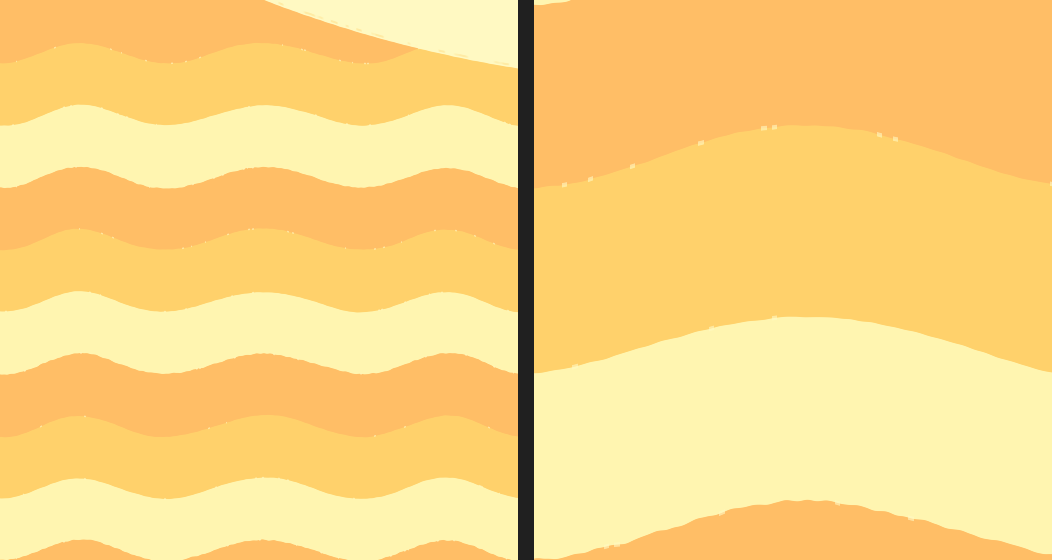
Left, the full canvas; right, a detail of the centre.
Write a WebGL 2 fragment shader that draws this pattern.

```glsl
#version 300 es
precision highp float;
// Stacked wavy bands in orange, gold and cream, with a pale disc entering the top right corner.

uniform vec2 u_resolution;
out vec4 outColor;

// Lengths are in canvas heights, measured from the lower left.
const vec3 ORANGE = vec3(1.0, 0.745, 0.40);
const vec3 GOLD   = vec3(1.0, 0.82, 0.42);
const vec3 CREAM  = vec3(1.0, 0.962, 0.69);
const vec3 PALE   = vec3(1.0, 0.975, 0.76);

const float TAU         = 6.2831853;
const float BAND_HEIGHT = 0.111;
const float TOP_EDGE    = 0.905;   // mean height of the first band edge
const float WAVE_HEIGHT = 0.0187;  // half of crest to trough
const float WAVE_COUNT  = 3.0;
const float SPAN        = 0.930;   // width holding all the waves
const float SPAN_START  = 0.0065;
const float UNEVENNESS  = 0.076;   // widens the middle wave
const float WOBBLE      = 0.0035;  // slow hand-cut drift of each edge
const float ROUGHNESS   = 0.0014;  // fine raggedness
const float FLECK_SHARE = 0.05;
const float FLECK_SIZE  = 0.0013;

const vec2  DISC_CENTRE = vec2(1.272, 3.068);
const float DISC_RADIUS = 2.2175;
const float RIM_GAP     = 0.0045;
const float RIM_WIDTH   = 0.0007;

float hash(vec2 p) {
    vec3 q = fract(p.xyx * vec3(0.1031, 0.103, 0.0973));
    q += dot(q, q.yzx + 33.33);
    return fract((q.x + q.y) * q.z);
}

vec2 gradient(vec2 cell) {
    float angle = TAU * hash(cell);
    return vec2(cos(angle), sin(angle));
}

float gradientNoise(vec2 p) {
    vec2 i = floor(p), f = p - i;
    vec2 u = f * f * f * (f * (f * 6.0 - 15.0) + 10.0);
    vec2 e = vec2(0.0, 1.0);
    float low  = mix(dot(gradient(i), f), dot(gradient(i + e.yx), f - e.yx), u.x);
    float high = mix(dot(gradient(i + e), f - e), dot(gradient(i + 1.0), f - 1.0), u.x);
    return mix(low, high, u.y);
}

float wave(float x) {
    float t = (x - SPAN_START) / SPAN;
    float phase = WAVE_COUNT * t + UNEVENNESS * sin(TAU * t);
    return -WAVE_HEIGHT * cos(TAU * phase);
}

// Colours cycle downwards: orange, gold, cream.
vec3 bandColor(float index) {
    float c = mod(index, 3.0);
    return c < 0.5 ? ORANGE : (c < 1.5 ? GOLD : CREAM);
}

void main() {
    vec2 p = gl_FragCoord.xy / u_resolution.y;
    float aa = 0.6 / u_resolution.y;

    // Nearest band edge and the signed distance below it
    float depth = TOP_EDGE + wave(p.x) - p.y;
    float edge = max(floor(depth / BAND_HEIGHT + 0.5), 0.0);
    float row = edge * 7.0 + 0.37;
    float creamOverOrange = step(1.5, mod(edge, 3.0));
    float drift = WOBBLE * gradientNoise(vec2(p.x * 11.0, row));
    float ragged = ROUGHNESS * mix(0.6, 1.5, creamOverOrange)
                 * gradientNoise(vec2(p.x * 95.0, row + 90.0));
    float below = depth - edge * BAND_HEIGHT + drift + ragged;
    vec3 color = mix(bandColor(edge), bandColor(edge + 1.0), smoothstep(-aa, aa, below));

    // Sparse light flecks left along the edges
    float chance = hash(vec2(floor(p.x * 320.0), row));
    float fleck = step(chance, FLECK_SHARE)
                * (1.0 - smoothstep(FLECK_SIZE - aa, FLECK_SIZE + aa, abs(below)));
    color = mix(color, PALE, 0.6 * fleck);

    // Pale disc with a faint broken line inside its rim
    float inside = DISC_RADIUS - distance(p, DISC_CENTRE);
    inside += 0.5 * ROUGHNESS * gradientNoise(vec2(p.x * 80.0, 3.3));
    float broken = smoothstep(0.0, 0.2, gradientNoise(vec2(p.x * 60.0, 8.4)));
    float rim = 1.0 - smoothstep(RIM_WIDTH, RIM_WIDTH + 2.0 * aa, abs(inside - RIM_GAP));
    vec3 disc = mix(PALE, GOLD, 0.35 * rim * broken);
    color = mix(color, disc, smoothstep(-aa, aa, inside));

    outColor = vec4(color, 1.0);
}
```
